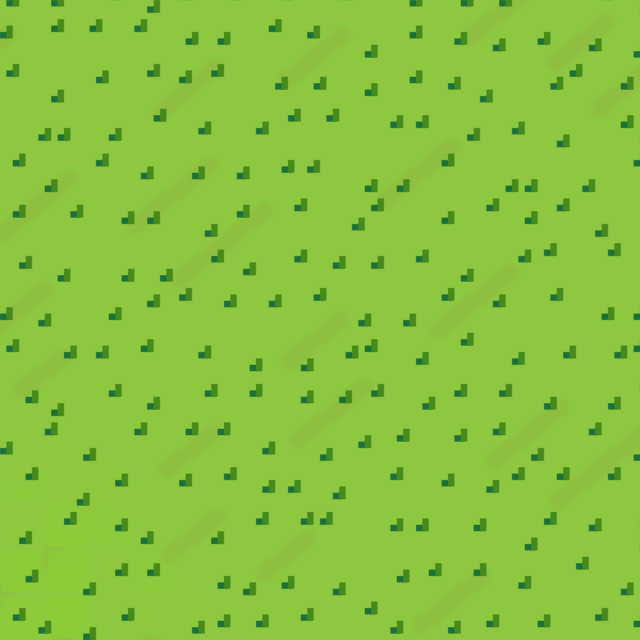
This texture is drawn by a three.js fragment shader. Its source:

```glsl
// Flat grass field with scattered blocky two-tone tufts and faint diagonal streaks.

#define GRID 100.0          // tuft squares across the canvas
#define BLOCK 7.0           // squares per block, one tuft in each block
#define EDGE 0.13           // half width of tuft edges, in squares
#define STREAK_ANGLE 0.68   // streak direction in radians
#define STREAK_CELL vec2(0.30, 0.11)
#define STREAK_RADIUS 0.013
#define STREAK_AMOUNT 0.75
#define GRASS vec3(0.557, 0.782, 0.250)
#define STREAK vec3(0.560, 0.740, 0.250)
#define SUNLIT vec3(0.550, 0.805, 0.215)
#define BLADE vec3(0.275, 0.540, 0.100)
#define SHADE vec3(0.105, 0.440, 0.235)

varying vec2 vUv;

float hash(vec2 p) {
  return fract(sin(dot(p, vec2(127.1, 311.7))) * 43758.5453);
}

// Soft coverage of an axis-aligned box
float box(vec2 p, vec2 low, vec2 high) {
  vec2 inside = smoothstep(low - EDGE, low + EDGE, p)
              * (1.0 - smoothstep(high - EDGE, high + EDGE, p));
  return inside.x * inside.y;
}

// Soft capsules scattered along one diagonal direction
float streaks(vec2 uv) {
  float c = cos(STREAK_ANGLE);
  float s = sin(STREAK_ANGLE);
  vec2 p = vec2(c * uv.x + s * uv.y, c * uv.y - s * uv.x) / STREAK_CELL;
  p.x += hash(vec2(floor(p.y), 3.7));
  vec2 cell = floor(p);
  vec2 jitter = vec2(hash(cell + 11.3), hash(cell + 27.9)) - 0.5;
  vec2 q = (fract(p) - 0.5) * STREAK_CELL - jitter * vec2(0.05, 0.03);
  float halfLength = mix(0.04, 0.085, hash(cell + 5.1));
  q.x -= clamp(q.x, -halfLength, halfLength);
  float shape = 1.0 - smoothstep(STREAK_RADIUS - 0.006, STREAK_RADIUS + 0.006, length(q));
  return shape * step(0.25, hash(cell + 41.7));
}

// Pale square patches gathered in the lower left corner
float patches(vec2 uv) {
  vec2 p = uv * 14.0;
  vec2 q = abs(fract(p) - 0.5);
  float tile = 1.0 - smoothstep(0.42, 0.5, max(q.x, q.y));
  float nearCorner = 1.0 - smoothstep(0.12, 0.36, length(uv));
  return tile * nearCorner * hash(floor(p) + 8.2);
}

// One tuft per block: a tall blade with a dark square at its lower left
vec3 addTuft(vec3 color, vec2 uv) {
  vec2 p = uv * GRID + 0.5;
  float row = floor(p.y / BLOCK);
  p.x += floor(hash(vec2(row, 9.4)) * BLOCK);
  vec2 block = vec2(floor(p.x / BLOCK), row);
  vec2 offset = floor(vec2(hash(block + 1.3), hash(block + 17.6)) * (BLOCK - 2.0));
  vec2 q = p - block * BLOCK - offset - 0.5;
  color = mix(color, SHADE, box(q, vec2(0.0), vec2(1.5, 1.0)));
  return mix(color, BLADE, box(q, vec2(1.0, 0.0), vec2(2.0)));
}

void main() {
  vec3 color = mix(GRASS, STREAK, STREAK_AMOUNT * streaks(vUv));
  color = mix(color, SUNLIT, patches(vUv));
  gl_FragColor = vec4(addTuft(color, vUv), 1.0);
}
```
